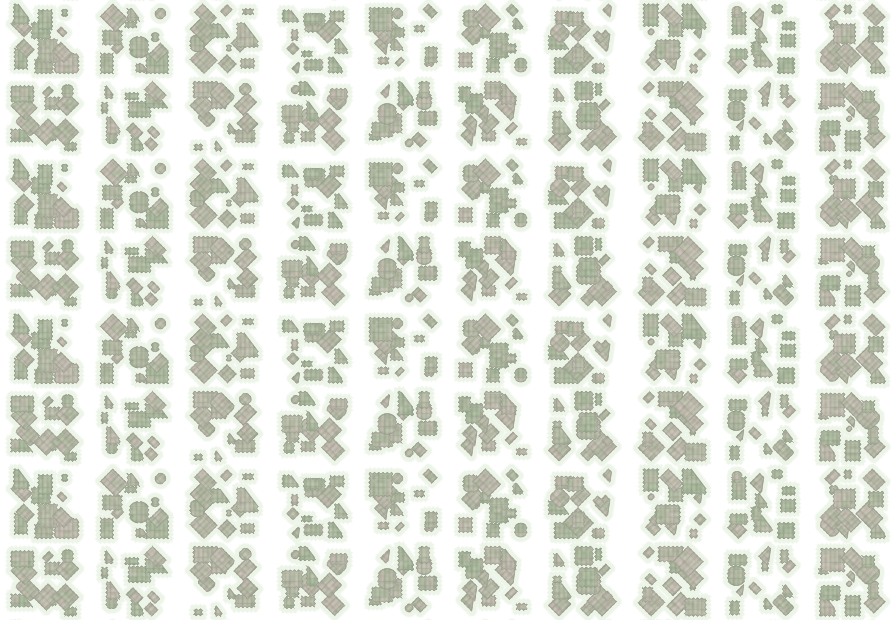
Give the GLSL for this pattern, as a Shadertoy shader.

```glsl
// Patchwork clusters of pinked cloth scraps with pale halos, in ten columns and eight rows.

const vec2 GRID = vec2(10.0, 8.0);   // clusters across and down
const int ROW_CYCLE = 2;             // two alternating rows of clusters
const ivec2 SCRAPS = ivec2(3, 4);    // scraps placed inside one cluster
const vec2 REACH = vec2(0.45, 0.46); // half extent of a cluster, in cell heights

const vec3 PAPER = vec3(1.0);
const vec3 HALO  = vec3(0.93, 0.96, 0.91);
const vec3 TAUPE = vec3(0.74, 0.72, 0.67);
const vec3 SAGE  = vec3(0.65, 0.71, 0.60);
const vec3 SEAM  = vec3(0.53, 0.56, 0.50);

// Integer hash returning three values in 0..1
vec3 hash3(ivec3 key) {
    uvec3 v = uvec3(key + 64) * 1664525u + 1013904223u;
    v.x += v.y * v.z; v.y += v.z * v.x; v.z += v.x * v.y;
    v ^= v >> 16u;
    v.x += v.y * v.z; v.y += v.z * v.x; v.z += v.x * v.y;
    return vec3(v >> 8u) / 16777216.0;
}

float valueNoise(vec2 p, int seed) {
    ivec2 i = ivec2(floor(p));
    vec2 f = fract(p);
    f = f * f * (3.0 - 2.0 * f);
    float a = hash3(ivec3(i, seed)).x;
    float b = hash3(ivec3(i + ivec2(1, 0), seed)).x;
    float c = hash3(ivec3(i + ivec2(0, 1), seed)).x;
    float d = hash3(ivec3(i + ivec2(1, 1), seed)).x;
    return mix(mix(a, b, f.x), mix(c, d, f.x), f.y);
}

float boxDistance(vec2 p, vec2 halfSize) {
    vec2 d = abs(p) - halfSize;
    return length(max(d, 0.0)) + min(max(d.x, d.y), 0.0);
}

// Rectangle with zigzag cut edges
float pinkedBox(vec2 p, vec2 halfSize, float depth) {
    vec2 zigzag = abs(fract(p.yx / 0.055) - 0.5) * 2.0;
    return boxDistance(p, halfSize - depth * zigzag);
}

// Some scraps are rounded, some lose a corner
float scrapDistance(vec2 p, vec2 halfSize, float kind, float depth) {
    float d = pinkedBox(p, halfSize, depth);
    if (kind < 0.22) d = max(d, length(p) - 1.08 * halfSize.x);
    else if (kind < 0.38) d = max(d, dot(p, vec2(0.8, 0.6)) - 0.45 * halfSize.x);
    return d;
}

// Woven blocks, pinstripes and soft creases
vec3 cloth(vec2 p, float greenness, int seed, float pixel) {
    vec2 block = p / 0.11 + 0.3;
    float tint = hash3(ivec3(ivec2(floor(block)), seed)).y;
    vec3 colour = mix(TAUPE, SAGE, clamp(greenness + 0.7 * (tint - 0.5), 0.0, 1.0));
    float stripe = cos(6.28318 * p.x / 0.06) + 0.5 * cos(6.28318 * p.y / 0.075);
    colour += 0.022 * stripe * (1.0 - smoothstep(0.015, 0.05, pixel));
    colour += 0.07 * (valueNoise(p * 22.0, seed) - 0.5);
    vec2 edge = (0.5 - abs(fract(block) - 0.5)) * 0.11;
    float join = 1.0 - smoothstep(0.0, 0.006 + pixel * 0.5, min(edge.x, edge.y));
    return mix(colour, SEAM, 0.22 * join);
}

// Lays one scrap over the cloth and keeps the nearest distance
void layScrap(vec2 p, ivec2 cluster, ivec2 slot, float pixel,
              inout vec3 colour, inout float nearest) {
    int seed = slot.x + slot.y * SCRAPS.x + 16 * (cluster.x + 10 * cluster.y);
    vec3 place = hash3(ivec3(seed, 3, 7));
    vec3 shape = hash3(ivec3(seed, 11, 5));
    vec3 style = hash3(ivec3(seed, 19, 2));

    vec2 halfSize = mix(0.065, 0.175, shape.x) * vec2(1.0, mix(0.6, 1.0, shape.y));
    if (style.z > 0.5) halfSize = halfSize.yx;
    bool diagonal = place.z > 0.58;
    if (diagonal) halfSize *= 0.88;
    vec2 extent = diagonal ? vec2(0.7071 * (halfSize.x + halfSize.y)) : halfSize;

    vec2 centre = (vec2(slot) + 0.5) / vec2(SCRAPS) * 2.0 - 1.0;
    centre = centre * REACH + (place.xy - 0.5) * 0.2;
    centre = clamp(centre, extent - REACH, REACH - extent);

    vec2 q = p - centre;
    if (diagonal) q = mat2(0.7071, 0.7071, -0.7071, 0.7071) * q;
    float d = scrapDistance(q, halfSize, shape.z, diagonal ? 0.004 : 0.02);

    float greenness = diagonal ? 0.12 + 0.25 * style.x : 0.15 + 0.8 * style.x;
    vec3 scrap = cloth(q, greenness, seed, pixel);
    float rim = 1.0 - smoothstep(0.004, 0.012 + pixel * 0.5, abs(d + 0.006));
    scrap = mix(scrap, SEAM, 0.4 * rim);
    colour = mix(colour, scrap, 1.0 - smoothstep(-0.5 * pixel, 0.5 * pixel, d));
    nearest = min(nearest, d);
}

void mainImage(out vec4 fragColor, in vec2 fragCoord) {
    vec2 cellSize = iResolution.xy / GRID;
    vec2 uv = fragCoord / cellSize;
    ivec2 cell = ivec2(floor(uv));
    vec2 p = (fract(uv) - 0.5) * cellSize / cellSize.y;
    float pixel = 1.0 / cellSize.y;

    // Neighbouring rows let the halos merge
    vec3 colour = TAUPE;
    float nearest = 1.0;
    for (int j = -1; j <= 1; j++) {
        ivec2 cluster = ivec2(cell.x, (cell.y + j) & (ROW_CYCLE - 1));
        for (int y = 0; y < SCRAPS.y; y++)
            for (int x = 0; x < SCRAPS.x; x++)
                layScrap(p - vec2(0.0, float(j)), cluster, ivec2(x, y), pixel, colour, nearest);
    }

    // Paper, halo, then cloth
    vec3 ground = mix(HALO, PAPER, smoothstep(0.04, 0.075, nearest));
    float cover = 1.0 - smoothstep(-0.5 * pixel, 0.5 * pixel, nearest);
    fragColor = vec4(mix(ground, colour, cover), 1.0);
}
```
